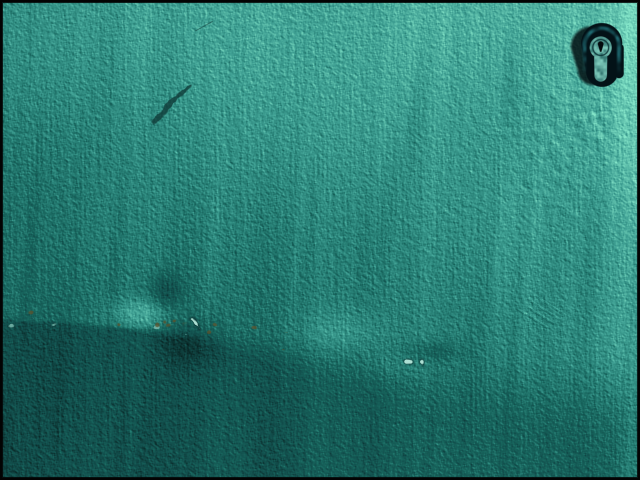
Write a Shadertoy shader that draws this texture.

```glsl
float hash(vec2 p) {
    vec3 q = fract(vec3(p.xyx) * 0.1031);
    q += dot(q, q.yzx + 33.33);
    return fract((q.x + q.y) * q.z);
}

float noise(vec2 p) {
    vec2 cell = floor(p), f = fract(p);
    f = f * f * (3.0 - 2.0 * f);
    float low = mix(hash(cell), hash(cell + vec2(1, 0)), f.x);
    float high = mix(hash(cell + vec2(0, 1)), hash(cell + vec2(1, 1)), f.x);
    return mix(low, high, f.y);
}

float blob(vec2 p, vec2 center, vec2 radius) {
    vec2 d = (p - center) / radius;
    return exp(-dot(d, d));
}

// Distance to a segment whose radius changes from ra to rb
float taper(vec2 p, vec2 a, vec2 b, float ra, float rb) {
    vec2 pa = p - a, ba = b - a;
    float t = clamp(dot(pa, ba) / dot(ba, ba), 0.0, 1.0);
    return length(pa - ba * t) - mix(ra, rb, t);
}

float cover(float d, float soft) {
    return 1.0 - smoothstep(-soft, soft, d);
}

float paintHeight(vec2 p) {
    vec2 q = mat2(0.8, 0.6, -0.6, 0.8) * p;
    float grain = noise(q * 165.0) + 0.8 * noise(q.yx * 330.0 + 17.0);
    return grain + 0.6 * noise(vec2(p.x * 210.0, p.y * 9.0));
}

float creaseHeight(float x) {
    return max(0.338 - 0.06 * x - 0.05 * x * x, 0.235);
}

vec3 paintRamp(float t) {
    vec3 c = mix(vec3(0.07, 0.31, 0.30), vec3(0.09, 0.39, 0.36), clamp(t * 4.0, 0.0, 1.0));
    c = mix(c, vec3(0.16, 0.51, 0.47), clamp(t * 4.0 - 1.0, 0.0, 1.0));
    c = mix(c, vec3(0.25, 0.63, 0.58), clamp(t * 4.0 - 2.0, 0.0, 1.0));
    c = mix(c, vec3(0.38, 0.76, 0.68), clamp(t * 4.0 - 3.0, 0.0, 2.0));
    return c * clamp(1.0 + t * 1.2, 0.25, 1.0);
}

float panelLight(vec2 p) {
    float light = 0.20 + 0.27 * p.x + 0.39 * smoothstep(0.25, 1.0, p.y);
    float width = mix(0.010, 0.15, smoothstep(0.2, 1.1, p.x));
    float above = smoothstep(-width, width * 0.4, p.y - creaseHeight(p.x));
    light -= 0.28 * (1.0 - above);

    // Dents along the crease
    light += above * 0.44 * blob(p, vec2(0.30, 0.347), vec2(0.07, 0.032));
    light -= 0.36 * blob(p, vec2(0.345, 0.39), vec2(0.035, 0.04));
    light -= 0.30 * blob(p, vec2(0.395, 0.285), vec2(0.065, 0.05));
    light += 0.20 * blob(p, vec2(0.71, 0.31), vec2(0.08, 0.045));
    light -= 0.25 * blob(p, vec2(0.90, 0.268), vec2(0.06, 0.022));
    light += 0.10 * blob(p, vec2(0.83, 0.24), vec2(0.06, 0.03));

    // Broad shading and brush smears
    light -= 0.10 * blob(p, vec2(0.02, 0.62), vec2(0.16, 0.2));
    light -= 0.17 * blob(p, vec2(1.062, 0.83), vec2(0.018, 0.12));
    light -= 0.12 * blob(p, vec2(0.73 + 0.17 * p.y, 0.70), vec2(0.025, 0.16));
    light += 0.14 * smoothstep(1.22, 1.33, p.x);
    light += 0.13 * (noise(vec2(p.x * 45.0 - p.y * 4.0, p.y * 2.2)) - 0.5);
    return light + 0.10 * (noise(p * vec2(9.0, 4.0)) - 0.5);
}

void addLock(inout vec3 color, vec2 p, float soft) {
    float shadow = taper(p, vec2(-0.021, 0.015), vec2(-0.018, -0.032), 0.043, 0.032);
    color = mix(color, vec3(0.01, 0.06, 0.07), 0.85 * cover(shadow, soft * 3.0));
    float body = taper(p, vec2(0.0, 0.022), vec2(0.001, -0.034), 0.043, 0.034);
    body = min(body, taper(p, vec2(0.034, 0.012), vec2(0.036, -0.04), 0.012, 0.010));
    color = mix(color, vec3(0.01, 0.07, 0.09), cover(body, soft));
    float arch = abs(length(vec2(p.x, max(p.y - 0.018, 0.0))) - 0.036) - 0.004;
    float archLight = cover(arch, soft * 2.0) * smoothstep(-0.045, 0.0, p.y);
    color = mix(color, vec3(0.12, 0.42, 0.45), archLight * noise(p * 90.0 + 5.0));

    // Cylinder face, rim and key slot
    float disc = length(p - vec2(-0.002, 0.014));
    float face = min(disc - 0.023, taper(p, vec2(-0.002, 0.005), vec2(-0.002, -0.044), 0.014, 0.013));
    vec3 metal = mix(vec3(0.20, 0.46, 0.44), vec3(0.50, 0.80, 0.74), noise(p * 150.0));
    color = mix(color, metal, cover(face, soft));
    color = mix(color, vec3(0.04, 0.20, 0.21), 0.85 * cover(abs(disc - 0.0165) - 0.0015, soft));
    float slot = taper(p, vec2(-0.002, 0.021), vec2(-0.002, 0.007), 0.006, 0.002);
    color = mix(color, vec3(0.01, 0.04, 0.05), cover(slot, soft));
}

void mainImage(out vec4 fragColor, in vec2 fragCoord) {
    vec2 p = fragCoord / iResolution.y;
    float aspect = iResolution.x / iResolution.y, soft = 0.8 / iResolution.y;

    // Embossed paint, rougher around the lock
    float relief = paintHeight(p) - paintHeight(p + vec2(0.0024, 0.0024));
    float rough = blob(p, vec2(1.16, 0.70), vec2(0.14, 0.20)) + blob(p, vec2(1.25, 0.74), vec2(0.06, 0.05));
    vec2 ridge = mat2(0.8, 0.6, -0.6, 0.8) * p * 75.0;
    float lumps = noise(ridge) - noise(ridge + vec2(0.05, 0.35));
    float light = panelLight(p) + 0.30 * relief + 0.42 * rough * lumps;

    // Fine scratches, each a light line beside a dark one
    for (int i = 0; i < 4; i++) {
        vec2 start = vec2(1.085 + 0.012 * float(i), 0.355 + 0.009 * float(i));
        vec2 end = start + vec2(0.058, -0.037);
        light += 0.22 * cover(taper(p, start, end, 0.0006, 0.001), soft);
        light -= 0.20 * cover(taper(p + 0.003, start, end, 0.0006, 0.001), soft);
    }
    light += 0.16 * cover(taper(p, vec2(0.85, 0.374), vec2(0.985, 0.380), 0.0005, 0.001), soft);
    vec3 color = paintRamp(light);

    // Dark scuffs
    float wobble = 0.006 * (noise(p * 110.0) - 0.5);
    float scuff = taper(p, vec2(0.324, 0.748), vec2(0.358, 0.788), 0.007, 0.005);
    scuff = min(scuff, taper(p, vec2(0.355, 0.787), vec2(0.398, 0.823), 0.006, 0.0004)) + wobble;
    scuff = min(scuff, taper(p, vec2(0.408, 0.936), vec2(0.442, 0.955), 0.0003, 0.0007));
    color = mix(color, vec3(0.06, 0.23, 0.22), 0.8 * cover(scuff, soft * 1.3));

    // Rust specks and pale chips following the crease
    for (int i = 0; i < 18; i++) {
        float id = float(i);
        float x = i < 9 ? 0.32 + 0.18 * (hash(vec2(id, 4.0)) - 0.5) : 0.72 * hash(vec2(id, 9.0));
        vec2 spot = vec2(x, creaseHeight(x) + 0.04 * (hash(vec2(id, 21.0)) - 0.35));
        float speck = length((p - spot) * vec2(0.7, 1.0)) - 0.0015 - 0.002 * hash(vec2(id, 31.0));
        vec3 tint = mod(id, 3.0) < 1.0 ? vec3(0.5, 0.75, 0.7) : vec3(0.34, 0.32, 0.18);
        color = mix(color, tint, 0.8 * cover(speck + wobble, soft));
    }
    float chip = taper(p, vec2(0.400, 0.335), vec2(0.416, 0.316), 0.002, 0.001);
    chip = min(chip, taper(p, vec2(0.847, 0.247), vec2(0.856, 0.246), 0.003, 0.002));
    chip = min(chip, length(p - vec2(0.877, 0.246)) - 0.0035) + wobble;
    color = mix(color, vec3(0.03, 0.18, 0.18), 0.6 * cover(chip - 0.003, soft * 2.0));
    color = mix(color, vec3(0.68, 0.88, 0.83), cover(chip, soft));
    addLock(color, p - vec2(1.2535, 0.887), soft);

    // Narrow black frame
    vec2 inset = min(p, vec2(aspect, 1.0) - p);
    fragColor = vec4(mix(color, vec3(0.01), cover(min(inset.x, inset.y) - 0.006, soft)), 1.0);
}
```
